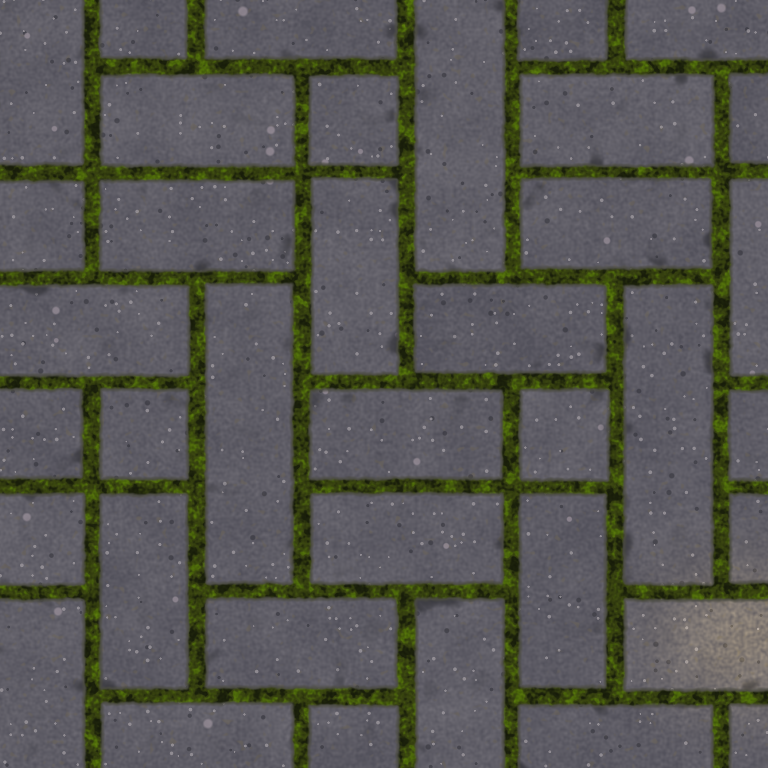
Reproduce this texture procedurally as a three.js fragment shader.

```glsl
// Grey stone pavers in a woven bond of one, two and three cells, with mossy joints.
varying vec2 vUv;

vec2 hash2(vec2 p) {
  return fract(sin(vec2(dot(p, vec2(127.1, 311.7)), dot(p, vec2(269.5, 183.3)))) * 43758.5);
}

// Gradient noise, roughly -0.6 to 0.6
float noise(vec2 p) {
  vec2 i = floor(p), f = fract(p);
  vec2 u = f * f * f * (f * (f * 6.0 - 15.0) + 10.0);
  vec2 x = vec2(1.0, 0.0);
  float a = dot(hash2(i) * 2.0 - 1.0, f);
  float b = dot(hash2(i + x) * 2.0 - 1.0, f - x);
  float c = dot(hash2(i + x.yx) * 2.0 - 1.0, f - x.yx);
  float d = dot(hash2(i + 1.0) * 2.0 - 1.0, f - 1.0);
  return mix(mix(a, b, u.x), mix(c, d, u.x), u.y);
}

// Scattered soft dots, at most one per unit cell
float specks(vec2 p, float density, float radius) {
  vec2 cell = floor(p);
  vec2 chance = hash2(cell + 17.0);
  float r = radius * (0.45 + 0.55 * chance.y);
  float dist = length(p - cell - 0.25 - 0.5 * hash2(cell));
  return step(chance.x, density) * (1.0 - smoothstep(0.5 * r, r, dist));
}

// Paver covering a grid cell: lower corner in xy, size in zw (rows run downward)
vec4 paver(vec2 cell) {
  float band = floor((cell.y - 1.0) / 3.0);
  float row = cell.y - 1.0 - 3.0 * band;
  float col = mod(cell.x - 2.0 * band, 4.0);
  vec2 offset = vec2(0.0), size = vec2(1.0);

  if (col > 2.5) {                        // single, then upright pair
    if (row > 0.5) { offset.y = 1.0 - row; size.y = 2.0; }
  } else if (row < 1.5) {
    if (col < 0.5) { offset.y = -1.0 - row; size.y = 3.0; }
    else { offset.x = 1.0 - col; size.x = 2.0; }
  } else if (col < 1.5) {
    offset.x = -col; size.x = 2.0;
  } else {
    size.y = 3.0;
  }

  // One cut paver at the upper left
  if (cell.x == 0.0 && cell.y < 3.0 && cell.y >= 0.0) {
    offset.y = cell.y > 1.5 ? 0.0 : -cell.y;
    size.y = cell.y > 1.5 ? 1.0 : 2.0;
  }
  return vec4(cell + offset, size);
}

void main() {
  vec2 p = vec2(vUv.x, 1.0 - vUv.y) * 7.325 + vec2(0.124, 0.358);
  vec4 block = paver(floor(p));
  vec2 id = hash2(block.xy + 5.0);

  // Worn rounded box with slightly uneven placement
  vec2 q = p - block.xy - 0.5 * block.zw - (id - 0.5) * 0.025;
  vec2 halfSize = 0.5 * block.zw - vec2(0.078, 0.068) + (id.yx - 0.5) * 0.018;
  vec2 e = abs(q) - halfSize + 0.025;
  float d = length(max(e, 0.0)) + min(max(e.x, e.y), 0.0) - 0.025;
  d += 0.018 * noise(p * 7.0) + 0.014 * noise(p * 19.0);

  // Stone: broad tone, fine grain and mineral flecks
  float grain = noise(p * 27.0) + 0.6 * noise(p * 13.0 + 31.0);
  float tone = 0.34 + 0.35 * noise(p * 2.3) + 0.5 * grain + 0.2 * (id.x - 0.5);
  vec3 stone = mix(vec3(0.325, 0.32, 0.36), vec3(0.45, 0.44, 0.47), clamp(tone, 0.0, 1.0));
  stone = mix(stone, vec3(0.42, 0.39, 0.34), 0.5 * smoothstep(0.2, 0.5, noise(p * 15.0 + 70.0)));
  stone = mix(stone, vec3(0.20, 0.20, 0.23), 0.6 * specks(p * 7.0 + 3.0, 0.12, 0.24));
  stone = mix(stone, vec3(0.63, 0.61, 0.63), 0.75 * specks(p * 10.0, 0.16, 0.24));
  stone = mix(stone, vec3(0.60, 0.56, 0.60), 0.75 * specks(p * 3.5 + 9.0, 0.06, 0.22));

  // Damp stains, mostly creeping in from the rim
  float stain = smoothstep(0.2, 0.45, noise(p * 3.7 + 12.0));
  stone = mix(stone, vec3(0.19, 0.19, 0.21), stain * (0.12 + 0.6 * smoothstep(-0.16, -0.02, d)));

  // Warm light at the lower right
  vec2 toLight = (vUv - vec2(0.97, 0.17)) / vec2(0.11, 0.09);
  stone += vec3(0.15, 0.12, 0.05) * exp(-dot(toLight, toLight)) * (1.0 + 0.6 * grain);

  // Moss: dark soil pockets under bright tufts
  float growth = noise(p * 6.0 + 40.0) + 0.7 * noise(p * 15.0) + 0.5 * noise(p * 29.0);
  vec3 moss = mix(vec3(0.10, 0.12, 0.04), vec3(0.21, 0.25, 0.06), smoothstep(-0.4, 0.0, growth));
  moss = mix(moss, vec3(0.30, 0.41, 0.04), smoothstep(0.0, 0.45, growth));
  moss *= 1.0 + 0.35 * noise(p * 34.0);

  // Olive rim between stone and joint
  vec3 color = mix(stone, vec3(0.29, 0.29, 0.25), 0.8 * smoothstep(-0.04, -0.005, d));
  color = mix(color, moss, smoothstep(-0.012, 0.018, d));
  gl_FragColor = vec4(color, 1.0);
}
```
